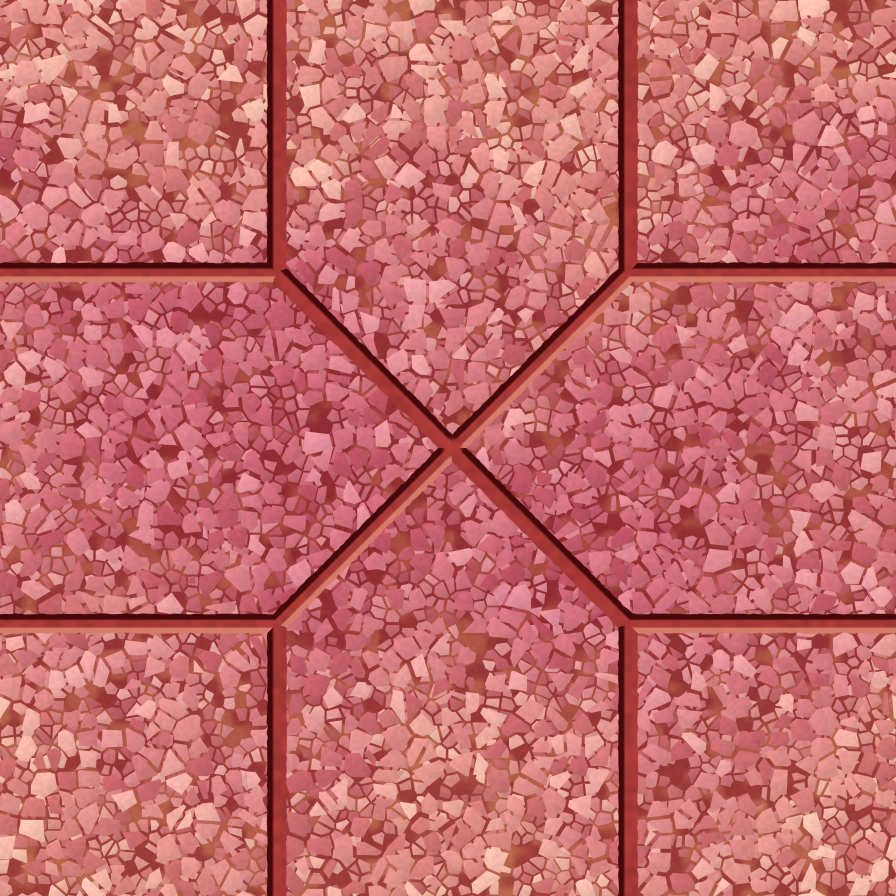
A WebGL 1 fragment shader for this texture:

```glsl
precision highp float;
// Pink terrazzo paving: square and pointed slabs split by bevelled grooves that cross at the centre.

uniform vec2 u_resolution;

const vec2 CENTER = vec2(0.505, 0.5);
const float JOINT = 0.196;          // offset of the four joints from the centre
const float GROOVE_HALF = 0.0108;   // half width of a groove
const float SHADOW_EDGE = -0.0050;  // where the shadow side ends
const float LIGHT_EDGE = 0.0045;    // where the lit side starts
const float LARGE_CHIPS = 44.0;     // cells across the canvas
const float SMALL_CHIPS = 72.0;
const float LARGE_SHARE = 0.68;     // share of large cells that hold a chip

const vec3 MORTAR_RED = vec3(0.62, 0.23, 0.23);
const vec3 MORTAR_TAN = vec3(0.73, 0.38, 0.30);
const vec3 CHIP_ROSE = vec3(0.77, 0.39, 0.42);
const vec3 CHIP_PINK = vec3(0.87, 0.54, 0.55);
const vec3 CHIP_PALE = vec3(0.95, 0.70, 0.68);
const vec3 GROOVE_RED = vec3(0.65, 0.22, 0.21);
const vec3 GROOVE_DARK = vec3(0.27, 0.03, 0.04);
const vec3 GROOVE_LIT = vec3(0.87, 0.53, 0.45);
const vec3 MAGENTA_TINT = vec3(0.95, 0.80, 0.90);
const vec3 WARM_TINT = vec3(1.03, 1.08, 1.01);

float hash(vec2 p) {
  return fract(sin(dot(p, vec2(127.1, 311.7))) * 43758.5453);
}

vec2 hash2(vec2 p) {
  return vec2(hash(p), hash(p + 37.3));
}

// Value noise that wraps after 'period' cells
float noise(vec2 p, float period) {
  vec2 i = floor(p), f = fract(p);
  f = f * f * (3.0 - 2.0 * f);
  float a = hash(mod(i, period));
  float b = hash(mod(i + vec2(1.0, 0.0), period));
  float c = hash(mod(i + vec2(0.0, 1.0), period));
  float d = hash(mod(i + 1.0, period));
  return mix(mix(a, b, f.x), mix(c, d, f.x), f.y);
}

// Angular chips: x = distance to the cell border, yz = wrapped cell id, w = shading across the chip
vec4 chipCell(vec2 uv, float count) {
  vec2 p = uv * count, base = floor(p);
  vec2 nearest = vec2(0.0), cell = base;
  float best = 8.0;
  for (int y = -1; y <= 1; y++) {
    for (int x = -1; x <= 1; x++) {
      vec2 c = base + vec2(float(x), float(y));
      vec2 r = c + hash2(mod(c, count)) - p;
      float d = dot(r, r);
      if (d < best) { best = d; nearest = r; cell = c; }
    }
  }
  float border = 8.0;
  for (int y = -2; y <= 2; y++) {
    for (int x = -2; x <= 2; x++) {
      vec2 c = cell + vec2(float(x), float(y));
      vec2 r = c + hash2(mod(c, count)) - p;
      vec2 gap = r - nearest;
      if (dot(gap, gap) > 0.0001) border = min(border, dot(0.5 * (r + nearest), normalize(gap)));
    }
  }
  return vec4(border, mod(cell, count), dot(nearest, vec2(0.6, -0.8)));
}

vec3 addChips(vec3 ground, vec2 uv, float count, float share) {
  vec4 chip = chipCell(uv, count);
  float tone = hash(chip.yz + 11.7);
  float inset = mix(0.05, 0.14, hash(chip.yz + 5.1));
  float soft = 0.7 * count / u_resolution.y;
  float mask = smoothstep(inset - soft, inset + soft, chip.x);
  mask *= step(hash(chip.yz + 71.9), share);
  vec3 color = mix(CHIP_ROSE, CHIP_PINK, smoothstep(0.0, 0.55, tone));
  color = mix(color, CHIP_PALE, smoothstep(0.6, 1.0, tone));
  return mix(ground, color * (1.0 + 0.10 * chip.w), mask);
}

vec3 terrazzo(vec2 uv) {
  vec3 color = mix(MORTAR_RED, MORTAR_TAN, smoothstep(0.35, 0.8, noise(uv * 60.0, 60.0)));
  color = addChips(color, uv, SMALL_CHIPS, 0.75) * 0.96;
  color = addChips(color, uv, LARGE_CHIPS, LARGE_SHARE);
  // Cloudy stain: magenta along the middle band, warm at top and bottom
  float cloud = 0.65 * noise(uv * 6.0, 6.0) + 0.35 * noise(uv * 15.0, 15.0);
  float band = 1.0 - smoothstep(0.05, 0.42, abs(uv.y - 0.5));
  color *= mix(WARM_TINT, MAGENTA_TINT, clamp(0.65 * band + 1.1 * cloud - 0.35, 0.0, 1.0));
  return color * (0.96 + 0.08 * noise(uv * 256.0, 256.0));
}

float segment(vec2 p, vec2 a, vec2 b) {
  vec2 ab = b - a;
  return length(p - a - ab * clamp(dot(p - a, ab) / dot(ab, ab), 0.0, 1.0));
}

// x = distance across the nearest groove, negative on its shadow side; y = 1 if its far side is lit
vec2 groove(vec2 p) {
  vec2 q = abs(p), joint = vec2(JOINT);
  float diagonal = segment(q, vec2(0.0), joint);
  float upright = segment(q, joint, vec2(JOINT, 1.0));
  float level = segment(q, joint, vec2(1.0, JOINT));
  bool rising = p.x * p.y > 0.0;
  float side = rising ? p.x - p.y : -p.x - p.y;
  float lit = rising ? 1.0 : 0.0;
  float d = diagonal;
  if (upright < d) { d = upright; side = sign(p.x) * (q.x - JOINT); lit = 0.0; }
  if (level < d) { d = level; side = -sign(p.y) * (q.y - JOINT); lit = 1.0; }
  return vec2(side < 0.0 ? -d : d, lit);
}

void main() {
  vec2 uv = gl_FragCoord.xy / u_resolution;
  vec2 p = uv - CENTER;
  float soft = 0.8 / u_resolution.y;
  vec2 g = groove(p);
  float rough = 0.0016 * (noise(uv * 170.0, 170.0) - 0.5);

  // Groove profile: shadow wall, red floor, lit wall
  vec3 channel = GROOVE_RED * (0.92 + 0.16 * noise(uv * 110.0, 110.0));
  float crossing = smoothstep(0.006, 0.014, length(p));
  float shadow = 1.0 - smoothstep(SHADOW_EDGE - 0.001, SHADOW_EDGE + 0.0025, g.x);
  channel = mix(channel, GROOVE_DARK, shadow * crossing);
  float lit = smoothstep(LIGHT_EDGE - 0.0015, LIGHT_EDGE + 0.0015, g.x);
  channel = mix(channel, GROOVE_LIT, lit * g.y * crossing * 0.85);

  float inGroove = 1.0 - smoothstep(-soft, soft, abs(g.x) + rough - GROOVE_HALF);
  gl_FragColor = vec4(mix(terrazzo(uv), channel, inGroove), 1.0);
}
```
